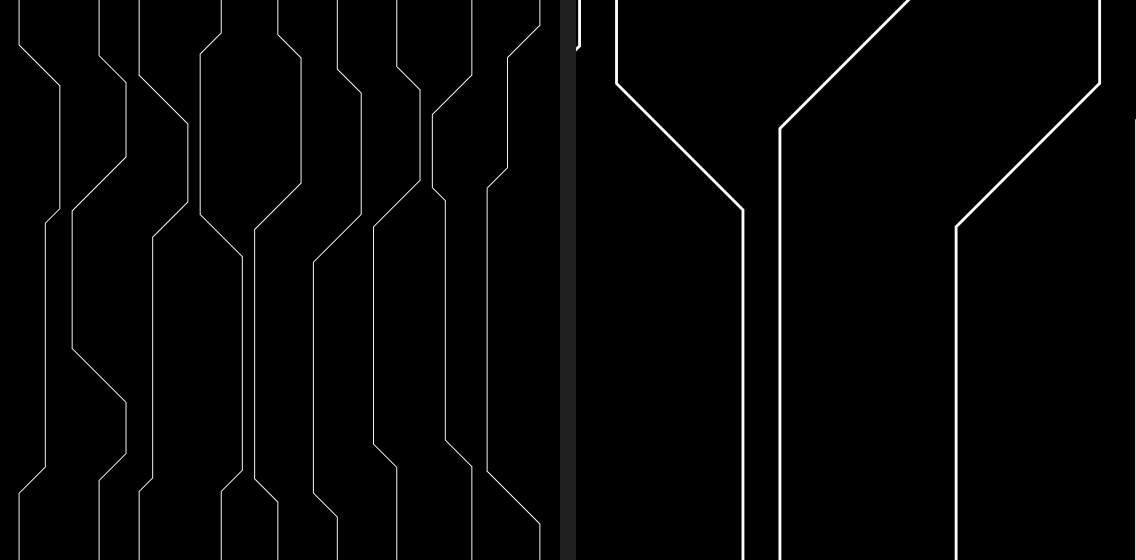
Left: the whole. Right: its middle third, enlarged.
Give the GLSL for this pattern, as a Shadertoy shader.

```glsl
// Thin white circuit-like traces running down a black field with 45 degree jogs.

const int TRACES = 9;
const int JOGS = 4;
const float MARGIN = 0.033;       // empty border left and right
const float LANE_GAP = 0.022;     // clear space between neighbouring lanes
const float EDGE_JITTER = 0.026;  // irregularity of the lane borders
const float LINE_WIDTH = 0.0017;
const vec3 BACKGROUND = vec3(0.0);
const vec3 TRACE_COLOUR = vec3(1.0);

float hash(vec2 p) {
    vec3 q = fract(vec3(p.xyx) * 0.1031);
    q += dot(q, q.yzx + 33.33);
    return fract((q.x + q.y) * q.z);
}

float segmentDistance(vec2 p, vec2 a, vec2 b) {
    vec2 ap = p - a, ab = b - a;
    float h = clamp(dot(ap, ab) / max(dot(ab, ab), 1e-8), 0.0, 1.0);
    return length(ap - ab * h);
}

// Exact share of a pixel-wide interval that a narrow stroke covers.
float strokeCoverage(float dist, float width, float pixel) {
    float inner = max(dist - 0.5 * pixel, -0.5 * width);
    float outer = min(dist + 0.5 * pixel, 0.5 * width);
    return max(outer - inner, 0.0) / pixel;
}

// Irregular border between lane i - 1 and lane i.
float laneEdge(float i) {
    float pitch = (1.0 - 2.0 * MARGIN + LANE_GAP) / float(TRACES);
    bool inside = i > 0.5 && i < float(TRACES) - 0.5;
    float jitter = inside ? hash(vec2(i, 11.0)) - 0.5 : 0.0;
    return MARGIN + i * pitch + EDGE_JITTER * jitter;
}

// Resting place in the lane: left, middle or right, leaning with the index.
float homeSlot(float i) {
    float lean = (i + 0.5) / float(TRACES) + 0.45 * (hash(vec2(i, 23.0)) - 0.5);
    return floor(3.0 * clamp(lean, 0.0, 0.999)) * 0.5;
}

// The three places visited between leaving home and coming back.
vec3 visitedSlots(float i, float home) {
    float pick = hash(vec2(i, 37.0));
    float order = hash(vec2(i, 41.0));
    if (abs(home - 0.5) < 0.25) {
        float side = step(0.5, pick);
        return vec3(side, 1.0 - side, order < 0.5 ? side : 1.0 - side);
    }
    float far = 1.0 - home;
    float between = mix(home, far, 0.25 + 0.5 * pick);
    return order < 0.6 ? vec3(far, between, between) : vec3(between, far, far);
}

// Distance to one trace; p.y counts downwards from the top.
float traceDistance(vec2 p, float i) {
    float left = laneEdge(i);
    float right = laneEdge(i + 1.0) - LANE_GAP;
    float home = homeSlot(i);
    vec3 visited = visitedSlots(i, home);
    float nearCentre = home + (0.5 - home) * 0.2 * hash(vec2(i, 53.0));
    float homeX = mix(left, right, nearCentre);

    vec2 pen = vec2(homeX, -0.1);
    float dist = 1e3;
    for (int k = 0; k < JOGS; k++) {
        float nextX = k < 3 ? mix(left, right, visited[k]) : homeX;
        float start = (float(k) + 0.12 + 0.42 * hash(vec2(i, 61.0 + float(k)))) / float(JOGS);
        vec2 bend = vec2(pen.x, start);
        vec2 landing = vec2(nextX, start + abs(nextX - pen.x));
        dist = min(dist, segmentDistance(p, pen, bend));
        dist = min(dist, segmentDistance(p, bend, landing));
        pen = landing;
    }
    return min(dist, segmentDistance(p, pen, vec2(homeX, 1.1)));
}

void mainImage(out vec4 fragColor, in vec2 fragCoord) {
    float pixel = 1.0 / iResolution.y;
    vec2 p = fragCoord * pixel;
    p.y = 1.0 - p.y;

    float dist = 1e3;
    for (int i = 0; i < TRACES; i++) {
        dist = min(dist, traceDistance(p, float(i)));
    }

    float ink = strokeCoverage(dist, LINE_WIDTH, pixel);
    fragColor = vec4(mix(BACKGROUND, TRACE_COLOUR, ink), 1.0);
}
```
